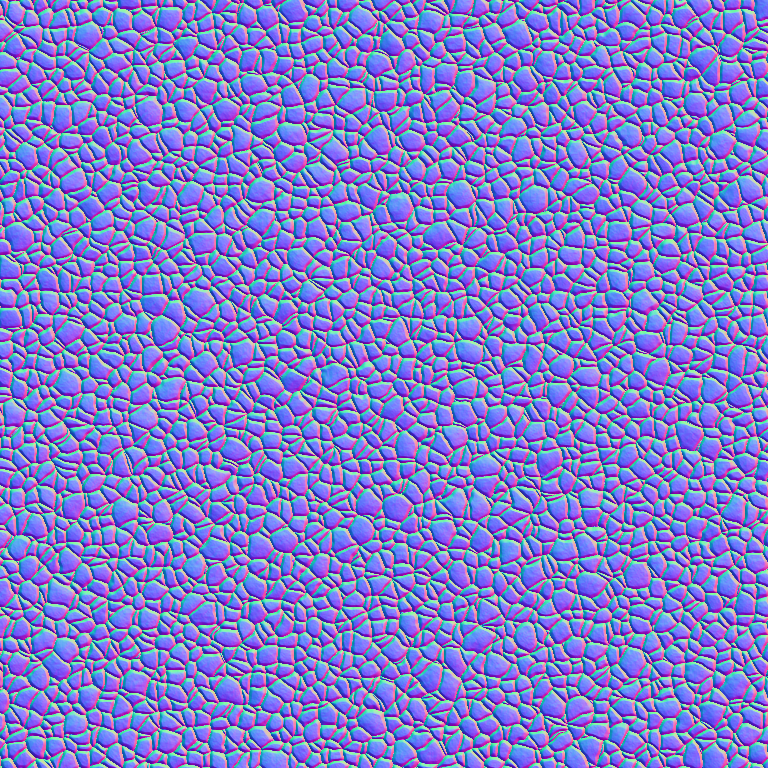
This texture map is drawn by a Shadertoy shader. Its source:

```glsl
#define GRAINS 58.0            // cells along the canvas height
#define JITTER 0.95            // scatter of the grain centres
#define SIZE_SPREAD 0.75       // extra reach of the rare large grains
#define ROUNDING 15.0          // lower values round the corners more
#define BEVEL 0.20             // width of the sloping rim
#define HEIGHT 0.62            // height of a grain
#define LEAN vec2(0.04, 0.07)  // common slope of the grain tops
#define TILT 0.25              // random slope of the grain tops
#define DOME 0.25              // curvature of the grain tops
#define ROUGHNESS 0.030        // fine bumps on the surface
#define WARP 0.50              // stretching of the grains
#define SOFTNESS 0.0006        // sampling radius in canvas units

vec4 hash4(vec2 cell) {
    vec4 q = fract(cell.xyxy * vec4(0.1031, 0.1030, 0.0973, 0.1099));
    q += dot(q, q.wzxy + 33.33);
    return fract((q.xxyz + q.yzzw) * q.zywx);
}

float noise(vec2 p) {
    vec2 i = floor(p), f = fract(p);
    f = f * f * (3.0 - 2.0 * f);
    float low = mix(hash4(i).x, hash4(i + vec2(1, 0)).x, f.x);
    float high = mix(hash4(i + vec2(0, 1)).x, hash4(i + vec2(1, 1)).x, f.x);
    return mix(low, high, f.y);
}

vec2 noise2(vec2 p) {
    return vec2(noise(p + 57.0), noise(p + 191.0)) - 0.5;
}

// Centre of a cell's grain and its weight, which sets the size
vec3 grainIn(vec2 cell) {
    vec4 h = hash4(cell + 211.0);
    float weight = 0.3 * h.z + SIZE_SPREAD * pow(h.z, 8.0);
    return vec3(cell + 0.5 + JITTER * (h.xy - 0.5), weight);
}

float power(vec2 p, vec3 grain) {
    vec2 d = p - grain.xy;
    return dot(d, d) - grain.z;
}

// Height of packed pebbles: a power diagram with rounded corners
float pebbles(vec2 p) {
    vec2 q = p + WARP * noise2(p * 0.8) + 0.12 * noise2(p * 2.3);
    vec2 home = floor(q), owner = home;
    vec3 grain = vec3(0.0);
    float nearest = 1e3, total = 0.0;

    // The grain that owns this point
    for (int y = -2; y <= 2; y++)
    for (int x = -2; x <= 2; x++) {
        vec2 cell = home + vec2(x, y);
        vec3 other = grainIn(cell);
        float dist = power(q, other);
        if (dist < nearest) {
            nearest = dist;
            grain = other;
            owner = cell;
        }
    }

    // Smooth minimum of the distances to its straight borders
    for (int y = -2; y <= 2; y++)
    for (int x = -2; x <= 2; x++) {
        vec2 cell = home + vec2(x, y);
        if (cell == owner) continue;
        vec3 other = grainIn(cell);
        float span = max(distance(other.xy, grain.xy), 0.01);
        float border = (power(q, other) - nearest) / (2.0 * span);
        total += exp(-ROUNDING * border);
    }
    float gap = -log(max(total, 1e-9)) / ROUNDING;

    // Steep rim, gently domed and tilted top, fine bumps
    float slope = 1.0 - clamp(gap / BEVEL, -0.4, 1.0);
    float rim = 1.0 - slope * slope;
    vec2 d = q - grain.xy;
    vec2 tilt = LEAN + TILT * (hash4(owner + 677.0).xy - 0.5);
    float top = dot(tilt, d) - DOME * dot(d, d);
    float bumps = noise(p * 4.1) + 0.5 * noise(p * 8.3 + 31.0);
    return HEIGHT * rim + top * max(rim, 0.0) + ROUGHNESS * bumps;
}

void mainImage(out vec4 fragColor, in vec2 fragCoord) {
    vec2 p = GRAINS * fragCoord / iResolution.y;
    float e = GRAINS * SOFTNESS;

    // Surface normal from central differences
    vec2 rise = vec2(pebbles(p + vec2(e, 0)) - pebbles(p - vec2(e, 0)),
                     pebbles(p + vec2(0, e)) - pebbles(p - vec2(0, e))) / (2.0 * e);
    vec3 normal = normalize(vec3(-rise, 1.0));
    fragColor = vec4(0.5 + 0.5 * normal, 1.0);
}
```
